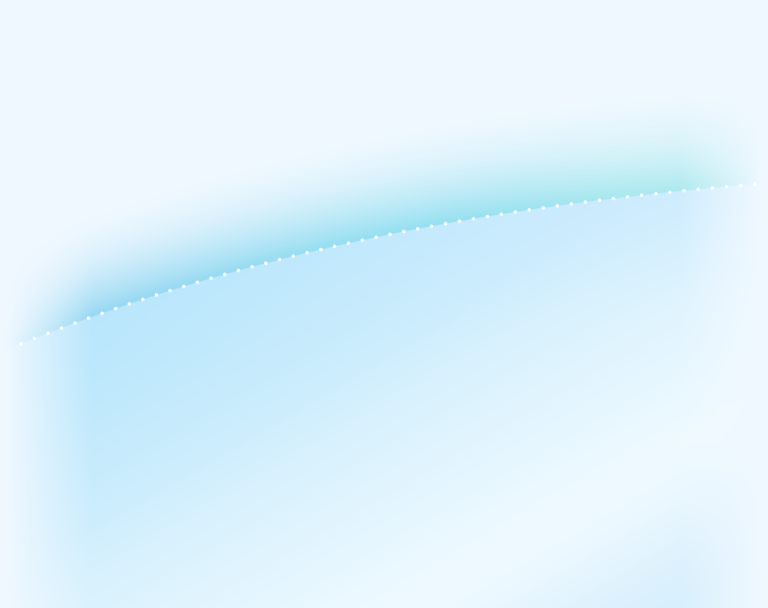
This background is drawn by a Shadertoy shader. Its source:

```glsl
// Pale blue hill under a soft aqua glow, its curved rim lined with white dots.

// Height of the rim at u, the position across the canvas from 0 to 1
float rimHeight(float u) {
    return 0.4203 + u * (0.526 + u * (-0.3185 + u * 0.071));
}

// Position across the canvas of the dot with index k, evenly spaced along the rim
float dotPosition(float k) {
    return 0.0273 + k * (0.01755 + k * 0.0000091);
}

void mainImage(out vec4 fragColor, in vec2 fragCoord) {
    float pixel = 1.0 / iResolution.y;
    float aspect = iResolution.x / iResolution.y;
    vec2 p = fragCoord * pixel;
    float u = p.x / aspect;
    float above = p.y - rimHeight(u);

    vec3 sky = vec3(0.941, 0.973, 1.0);

    // Glow over the rim, from blue on the left to aqua on the right
    vec3 glowColor = mix(vec3(0.59, 0.845, 0.95), vec3(0.58, 0.875, 0.94), smoothstep(0.1, 0.55, u));
    glowColor = mix(glowColor, vec3(0.67, 0.915, 0.935), smoothstep(0.55, 0.9, u));
    float glow = pow(clamp(1.0 - above / 0.19, 0.0, 1.0), 2.0);
    vec3 upper = mix(sky, glowColor, glow);

    // Slanted gradient of the hill, with a bright band near the bottom
    float slant = dot(vec2(u * 1.26, 1.0 - p.y), vec2(0.507, 0.862));
    vec3 hill = mix(vec3(0.722, 0.902, 0.988), vec3(0.82, 0.935, 0.99), smoothstep(0.5, 0.93, slant));
    hill = mix(hill, vec3(0.935, 0.978, 1.0), clamp((slant - 0.82) / 0.37, 0.0, 1.0));
    hill = mix(hill, vec3(0.845, 0.937, 0.99), smoothstep(1.19, 1.44, slant));
    // Slightly paler toward the upper right
    hill = mix(hill, vec3(0.80, 0.918, 0.996), 0.5 * u * smoothstep(-0.2, 0.0, above));

    vec3 color = mix(hill, upper, smoothstep(-pixel, pixel, above));

    // Fade toward both sides
    float sideFade = clamp((u - 0.005) / 0.115, 0.0, 1.0) * clamp((0.995 - u) / 0.11, 0.0, 1.0);
    color = mix(sky, color, sideFade);

    // Nearest dot on the rim
    float q = u - 0.0273;
    float k = clamp(round(q / (0.01755 + 0.0000091 * q / 0.018)), 0.0, 53.0);
    float dotU = dotPosition(k);
    float dotDistance = length(p - vec2(dotU * aspect, rimHeight(dotU))) - 0.0028;
    color = mix(color, vec3(1.0), 1.0 - smoothstep(-0.7 * pixel, 0.7 * pixel, dotDistance));

    fragColor = vec4(color, 1.0);
}
```
